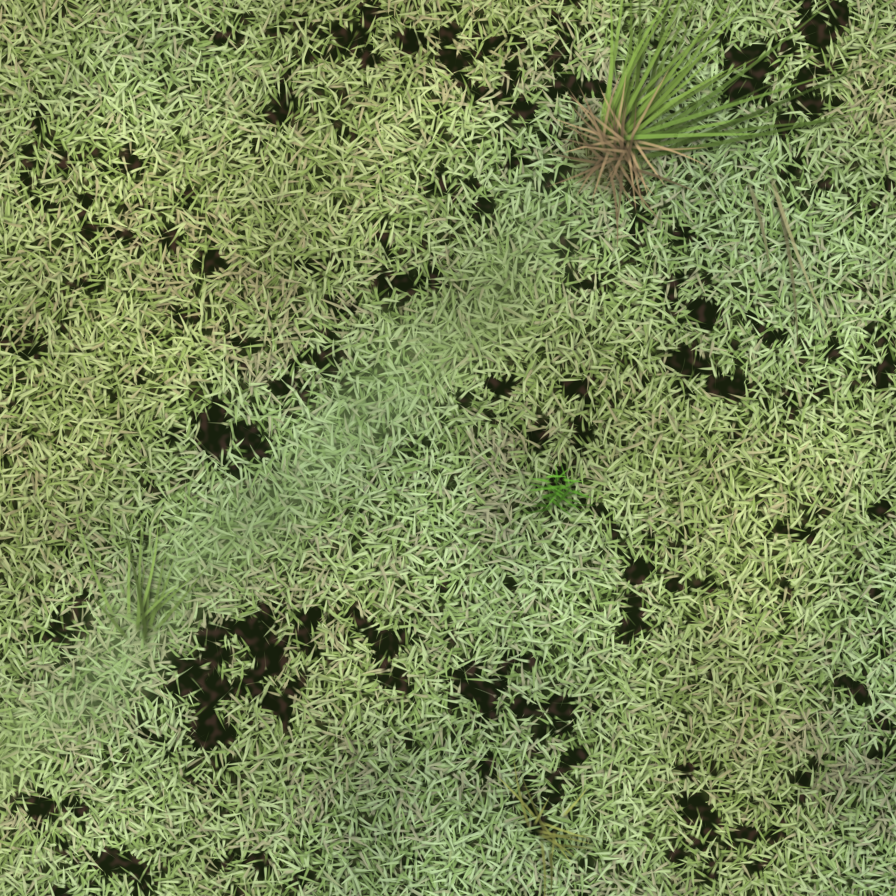
Reproduce this texture procedurally as a three.js fragment shader.

```glsl
// Patchy lawn seen from above: layers of short, randomly turned grass blades
// over dark soil, thinned by gradient noise into ragged gaps and dry spots,
// with a hazy diagonal band and fanned tufts of longer green and straw blades.
varying vec2 vUv;

vec2 hash2(vec2 p) {
  vec3 q = fract(p.xyx * vec3(0.1031, 0.1030, 0.0973));
  q += dot(q, q.yzx + 33.33);
  return fract((q.xx + q.yz) * q.zy);
}

float corner(vec2 cell, vec2 offset) {
  float a = 6.2832 * hash2(cell + 71.0).x;
  return dot(vec2(cos(a), sin(a)), offset);
}

float gradientNoise(vec2 p) {
  vec2 i = floor(p), f = fract(p), e = vec2(1.0, 0.0);
  vec2 u = f * f * f * (f * (f * 6.0 - 15.0) + 10.0);
  return mix(mix(corner(i, f), corner(i + e, f - e), u.x),
             mix(corner(i + e.yx, f - e.yx), corner(i + 1.0, f - 1.0), u.x), u.y);
}

// Coordinates along and across a direction
vec2 turn(vec2 p, float angle) {
  vec2 d = vec2(cos(angle), sin(angle));
  return vec2(dot(p, d), d.x * p.y - d.y * p.x);
}

// Coverage of a curved, tapering blade rooted at the origin along +x
float blade(vec2 q, float len, float halfWidth, float bend, float blur) {
  float t = q.x / len;
  float w = halfWidth * (1.0 - t * t);
  float edge = abs(q.y - bend * t * t) - w;
  float ends = smoothstep(0.0, 0.2, t) * (1.0 - smoothstep(0.8, 1.0, t));
  return ends * (1.0 - smoothstep(-blur, blur, edge));
}

// Fan of long blades from roots close together
void tuft(inout vec3 color, vec2 p, float aim, float spread, float len, float count, vec3 tint) {
  for (int i = 0; i < 40; i++) {
    if (float(i) >= count) break;
    vec2 h = hash2(vec2(float(i) * 17.3 + 5.0, aim * 190.0 + len * 910.0));
    vec2 g = hash2(h * 517.0 + float(i));
    vec2 q = turn(p - 0.035 * (g - 0.5), aim + spread * (h.x - 0.5));
    float l = len * (0.4 + 0.6 * h.y);
    float w = 0.0013 + 0.004 * len;
    float bend = 0.4 * l * (fract(g.x * 7.0) - 0.5);
    color *= 1.0 - 0.22 * blade(q + 0.002, l, w * 1.5, bend, 0.004);
    color = mix(color, tint * (0.6 + 0.7 * g.y), 0.8 * blade(q, l, w, bend, 0.0013));
  }
}

void main() {
  vec2 p = vUv;
  float patches = 0.8 * gradientNoise(p * 6.0 + 3.0) + 0.7 * gradientNoise(p * 15.0)
                + 0.75 * gradientNoise(p * 36.0 + 5.0);
  float dry = smoothstep(0.1, 0.6, gradientNoise(p * 5.0 + 40.0) + 0.6 * gradientNoise(p * 19.0 + 9.0));
  float broad = gradientNoise(p * 4.0 + 60.0) + 0.6 * gradientNoise(p * 11.0 + 23.0);
  float hue = gradientNoise(p * 3.0 + 17.0) + 0.5 * (p.y - p.x);

  // Hazy diagonal band, where the turf is closed and soft
  float offBand = (p.y - 0.15 - 0.95 * p.x) / 1.38 + 0.04 * gradientNoise(p * 7.0);
  float band = (1.0 - smoothstep(0.0, 0.075, abs(offBand))) * (1.0 - smoothstep(0.5, 0.75, p.x));
  float density = 0.95 - 0.84 * smoothstep(-0.1, 0.72, patches) * (1.0 - 0.8 * band);

  // Soil with brown flecks
  float crumbs = gradientNoise(p * 90.0);
  vec3 color = mix(vec3(0.09, 0.12, 0.05), vec3(0.23, 0.18, 0.14), smoothstep(-0.1, 0.5, crumbs));
  color = mix(color, vec3(0.25, 0.30, 0.15), 0.6 * smoothstep(0.3, 0.9, density));

  // Turf: one blade per cell and layer, lighter towards the top
  float cellSize = 0.0165;
  for (int layer = 0; layer < 12; layer++) {
    float depth = float(layer) / 11.0;
    vec2 grid = turn(p, float(layer) * 1.3) / cellSize + float(layer) * 37.3 + 200.0;
    for (int k = 0; k < 9; k++) {
      vec2 cell = floor(grid) + vec2(mod(float(k), 3.0), floor(float(k) / 3.0)) - 1.0;
      vec2 h = hash2(cell + float(layer) * 13.0);
      vec2 g = hash2(cell + 311.0 + float(layer) * 7.0);
      float len = 0.020 + 0.013 * g.x;
      vec2 q = turn((grid - cell - h) * cellSize, 6.2832 * g.y);
      q.x += 0.5 * len;
      float kind = fract(h.x * 7.0 + g.x * 11.0);
      float present = smoothstep(0.0, 0.2, density - kind);
      float w = 0.0018 * present;
      float bend = 0.011 * (h.y - 0.5);

      float tone = 0.5 * depth + 0.65 * fract(h.y * 5.0 + g.y * 3.0);
      vec3 tint = mix(vec3(0.32, 0.40, 0.18), vec3(0.56, 0.66, 0.37), smoothstep(0.0, 0.55, tone));
      tint = mix(tint, vec3(0.73, 0.80, 0.57), smoothstep(0.42, 0.95, tone));
      float straw = smoothstep(0.80 - 0.45 * dry, 0.96 - 0.45 * dry, fract(g.x * 5.0 + h.x * 3.0));
      tint = mix(tint, vec3(0.68, 0.64, 0.51), 0.75 * straw);
      tint *= 0.99 + 0.08 * clamp(q.y / 0.002, -1.0, 1.0);

      color *= 1.0 - 0.2 * present * blade(q + vec2(0.0, 0.0015), len, w * 1.5, bend, 0.0025);
      color = mix(color, tint, present * blade(q, len, w, bend, 0.0011));
    }
  }
  color = mix(color, vec3(0.53, 0.61, 0.39), 0.4 * band);
  color *= 1.03 + 0.2 * broad;
  color *= mix(vec3(0.97, 1.01, 1.05), vec3(1.03, 1.0, 0.95), smoothstep(-0.5, 0.5, hue));

  // Large tuft with a dry base, stray stalks and smaller tufts
  vec2 root = p - vec2(0.68, 0.83);
  color = mix(color, vec3(0.25, 0.22, 0.13), 0.6 * (1.0 - smoothstep(0.01, 0.07, length(root))));
  tuft(color, root, 0.95, 1.0, 0.32, 30.0, vec3(0.50, 0.62, 0.28));
  tuft(color, root, 0.3, 0.7, 0.36, 9.0, vec3(0.46, 0.59, 0.27));
  tuft(color, root - vec2(0.01, 0.0), 3.6, 5.2, 0.11, 40.0, vec3(0.68, 0.58, 0.43));
  tuft(color, p - vec2(0.85, 0.81), -1.25, 0.2, 0.26, 3.0, vec3(0.65, 0.63, 0.46));
  tuft(color, p - vec2(0.62, 0.45), 1.6, 5.0, 0.045, 30.0, vec3(0.38, 0.62, 0.20));
  tuft(color, p - vec2(0.61, 0.07), 0.2, 4.5, 0.10, 14.0, vec3(0.58, 0.60, 0.31));
  tuft(color, p - vec2(0.15, 0.29), 1.5, 1.6, 0.17, 14.0, vec3(0.50, 0.61, 0.31));
  gl_FragColor = vec4(color, 1.0);
}
```
